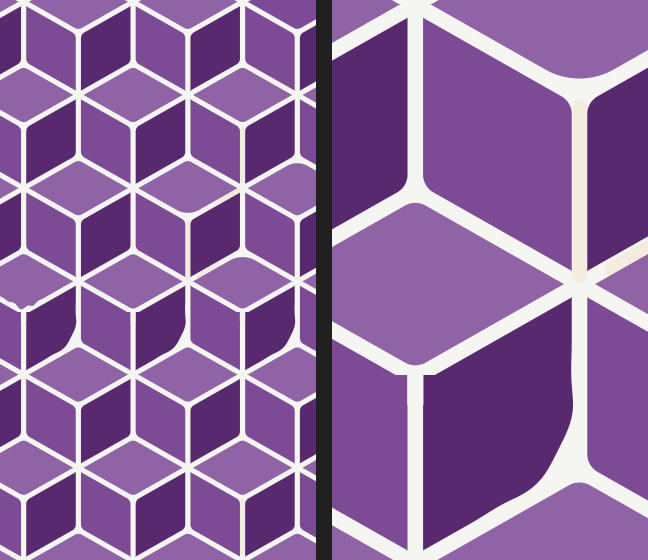
Left, the full canvas; right, a detail of the centre.
Give the GLSL for this pattern, as a WebGL 2 fragment shader.

```glsl
#version 300 es
precision highp float;
uniform vec2 u_resolution;
out vec4 fragColor;

const float SQRT3 = 1.7320508;

// Centre of the nearest six-way star on the triangular lattice
vec2 nearestStar(vec2 p) {
  vec2 cell = vec2(SQRT3, 3.0);
  vec2 a = cell * floor(p / cell + 0.5);
  vec2 b = cell * (floor(p / cell) + 0.5);
  return distance(p, a) < distance(p, b) ? a : b;
}

// Rhombus with edge 1, inset by half a line, its obtuse corners rounded
float rhombus(vec2 r, float inset, float radius) {
  float e = 0.866 * abs(r.y) - 0.433 + inset + radius;
  float a = e + 0.5 * r.x;
  float b = e - 0.5 * r.x;
  bool onArc = min(a, b) > 0.5 * max(a, b) && min(a, b) > 0.0;
  return (onArc ? sqrt((a * a + b * b - a * b) * 4.0 / 3.0) : max(a, b)) - radius;
}

float segment(vec2 p, vec2 a, vec2 b) {
  vec2 ab = b - a;
  return length(p - a - ab * clamp(dot(p - a, ab) / dot(ab, ab), 0.0, 1.0));
}

bool near(vec2 a, vec2 b) {
  return distance(a, b) < 0.2;
}

void main() {
  // Cube edges have length 1; a star sits at the origin
  vec2 p = gl_FragCoord.xy / u_resolution * vec2(5.0, 9.014) + vec2(-0.374, 0.015);
  float pixel = 9.014 / u_resolution.y;

  // Cube face: 0 top, 1 right, 2 left
  vec2 star = nearestStar(p);
  vec2 q = p - star;
  float sector = floor(atan(q.y, q.x) * 3.0 / 3.14159265 + 0.5);
  float sectorAngle = sector * 1.0471976;
  vec2 center = star + 0.866 * vec2(cos(sectorAngle), sin(sectorAngle));
  int face = (int(sector) + 6) % 3;
  float angle = float(face) * 1.0471976;
  vec2 axis = vec2(cos(angle), sin(angle));
  vec2 r = p - center;
  r = vec2(dot(r, axis), dot(r, vec2(-axis.y, axis.x)));

  // Some corners are worn much rounder
  float radius = 0.11;
  if (face == 1 && abs(center.y - 3.75) < 0.1 && r.y < 0.0) radius = 0.62;
  if (face == 0) {
    if (near(center, vec2(2.598, 6.0)) && r.y < 0.0) radius = 0.36;
    if (near(center, vec2(3.464, 4.5)) && r.y > 0.0) radius = 0.4;
    if (near(center, vec2(4.33, 6.0)) && r.y > 0.0) radius = 0.33;
  }
  float d = rhombus(r, 0.041, radius);

  // Ragged tip and slightly wavy worn edges
  if (face == 0 && near(center, vec2(0.0, 4.5)))
    d += 0.022 * sin(30.0 * p.x) * smoothstep(4.25, 4.1, p.y);
  if (radius > 0.5)
    d += 0.008 * sin(14.0 * r.x + 1.0) * smoothstep(-0.1, -0.3, r.y);

  // Flat seam across one row of junctions
  float nodeX = abs(p.x - SQRT3 * floor(p.x / SQRT3 + 0.5));
  if (p.y < 4.012 && p.y > 3.85 && nodeX < 0.14) d = 0.043 - nodeX;

  // Face colours
  vec3 leftPurple = vec3(0.49, 0.29, 0.59);
  vec3 faceColor = face == 0 ? vec3(0.56, 0.39, 0.65)
                 : face == 1 ? vec3(0.35, 0.16, 0.44) : leftPurple;
  if (face == 0 && near(center, vec2(4.33, 9.0))) faceColor = leftPurple;

  // Cream stains along a few lines
  vec4 stains[5] = vec4[5](
    vec4(3.46, 6.95, 3.46, 6.12), vec4(2.6, 5.45, 2.6, 4.55),
    vec4(3.46, 0.97, 3.46, 0.13), vec4(3.1, 5.8, 3.4, 5.97),
    vec4(2.77, 4.58, 3.08, 4.77));
  float stain = 0.0;
  for (int i = 0; i < 5; i++)
    stain = max(stain, smoothstep(0.05, 0.025, segment(p, stains[i].xy, stains[i].zw)));
  vec3 lineColor = mix(vec3(0.96, 0.96, 0.95), vec3(0.95, 0.92, 0.87), stain);

  float cover = clamp(0.5 - d / pixel, 0.0, 1.0);
  fragColor = vec4(mix(lineColor, faceColor, cover), 1.0);
}
```
